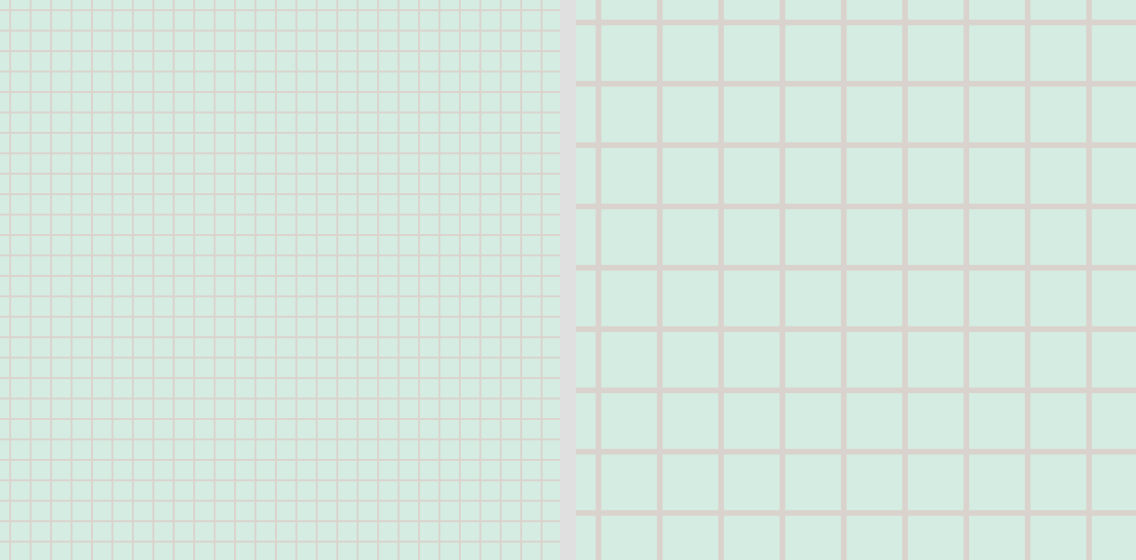
Left, the full canvas; right, a detail of the centre.
Write a WebGL 1 fragment shader that draws this pattern.

```glsl
precision highp float;
// Square grid of thin warm grey lines on pale mint paper.

uniform vec2 u_resolution;

const float REPEATS = 27.4;      // cells along the canvas height
const float LINE_WIDTH = 0.092;  // fraction of one cell
const vec3 PAPER = vec3(0.835, 0.925, 0.886);
const vec3 INK = vec3(0.855, 0.828, 0.802);

// Distance to the centre line of the cell on each axis, in cells.
vec2 lineDistance(vec2 cell) {
  return abs(fract(cell) - 0.5);
}

// Antialiased coverage of a line, with the pixel size in cells.
vec2 lineCoverage(vec2 dist, float width, float pixel) {
  return clamp((0.5 * width - dist) / pixel + 0.5, 0.0, 1.0);
}

// Union of the vertical and horizontal lines.
float gridMask(vec2 cell, float width, float pixel) {
  vec2 cover = lineCoverage(lineDistance(cell), width, pixel);
  return 1.0 - (1.0 - cover.x) * (1.0 - cover.y);
}

void main() {
  // Cells are counted from the upper left corner.
  vec2 fromTop = vec2(gl_FragCoord.x, u_resolution.y - gl_FragCoord.y);
  float pixel = REPEATS / u_resolution.y;
  float grid = gridMask(fromTop * pixel, LINE_WIDTH, pixel);
  gl_FragColor = vec4(mix(PAPER, INK, grid), 1.0);
}
```
